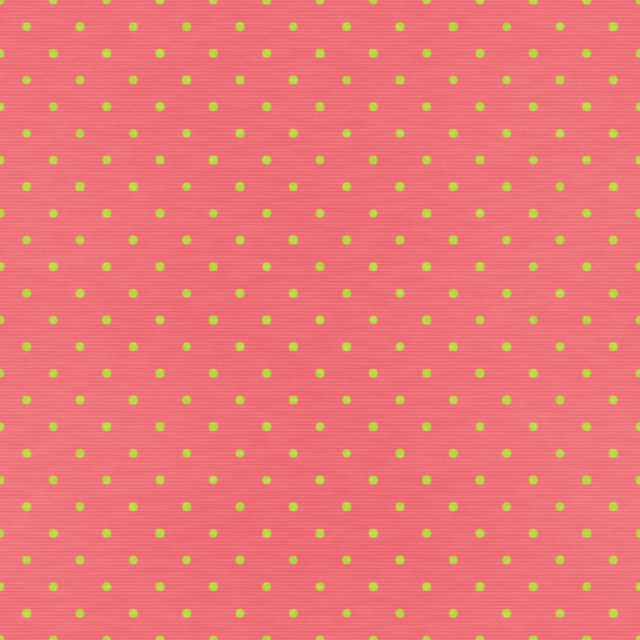
A Shadertoy shader for this pattern:

```glsl
// Lime pin dots on coral ribbed cloth: a 12 by 12 lattice of dots plus a
// second one shifted by half a cell, over 192 fine horizontal ribs.
// Wrapped noise gives uneven threads, soft fading and slightly irregular dots.

const float TAU = 6.2831853;

float hash(vec2 cell) {
    uvec2 q = uvec2(cell) * uvec2(1597334673u, 3812015801u);
    uint n = (q.x ^ q.y) * 1597334673u;
    n = (n ^ (n >> 15)) * 2246822519u;
    n ^= n >> 13;
    return float(n & 65535u) / 65535.0;
}

// Value noise on a whole number of cells per canvas, so it wraps.
float wrapNoise(vec2 uv, vec2 cells) {
    vec2 p = uv * cells;
    vec2 i = floor(p);
    vec2 f = fract(p);
    f = f * f * (3.0 - 2.0 * f);
    vec2 a = mod(i, cells);
    vec2 b = mod(i + 1.0, cells);
    return mix(mix(hash(a), hash(vec2(b.x, a.y)), f.x),
               mix(hash(vec2(a.x, b.y)), hash(b), f.x), f.y);
}

// Coverage of both staggered dot lattices.
float dots(vec2 uv, float pixel) {
    float cover = 0.0;
    for (int k = 0; k < 2; k++) {
        vec2 p = uv * 12.0 - 0.5 * float(k);
        vec2 id = mod(round(p), 12.0) + 20.0 * float(k);
        vec2 d = abs(p - round(p));
        // Each dot sits somewhere between round and squarish.
        float squareness = 0.5 * hash(id + 50.0);
        float dist = mix(length(d), max(d.x, d.y), squareness);
        float radius = 0.081 + 0.008 * (hash(id + 90.0) - 0.5);
        float soft = max(0.026, 12.0 * pixel);
        cover = max(cover, 1.0 - smoothstep(radius - soft, radius + soft, dist));
    }
    return cover;
}

void mainImage(out vec4 fragColor, in vec2 fragCoord) {
    vec2 uv = fragCoord / iResolution.xy;
    float pixel = 1.0 / min(iResolution.x, iResolution.y);

    // Ribs, broken up along their length; they fade when too fine to resolve.
    float visible = 1.0 - smoothstep(0.4, 0.6, 192.0 * pixel);
    float rib = cos(TAU * 192.0 * uv.y) * visible;
    float ribStrength = 0.5 + wrapNoise(uv, vec2(40.0, 96.0));
    float thread = wrapNoise(uv, vec2(32.0, 192.0)) - 0.5;
    float grain = wrapNoise(uv, vec2(256.0)) - 0.5;

    // Broad fading: paler towards the sides.
    float fade = 0.3 * cos(TAU * uv.x) + 0.5 * (wrapNoise(uv, vec2(4.0, 6.0)) - 0.5);

    float tone = 0.45 + 0.42 * rib * ribStrength + 0.5 * thread + 0.3 * grain + 0.6 * fade;
    vec3 cloth = mix(vec3(0.925, 0.41, 0.45), vec3(0.945, 0.48, 0.51), tone);

    // Printed dots pick up a little of the weave.
    vec3 lime = vec3(0.74, 0.85, 0.28) + 0.04 * (rib * 0.5 + thread + grain);
    vec3 color = mix(cloth, lime, dots(uv, pixel));

    fragColor = vec4(clamp(color, 0.0, 1.0), 1.0);
}
```
